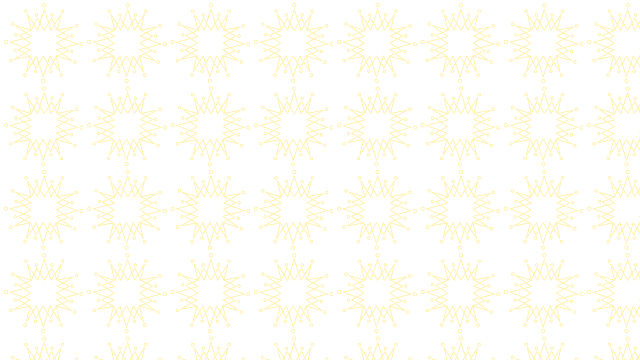
Reproduce this pattern procedurally as a WebGL 1 fragment shader.

```glsl
precision highp float;
// Rows of pale yellow sunbursts on white, drawn as thin outlines.
// Each square cell holds four outlined crowns turned about its centre;
// a crown is two overlapping zigzags with a small ring above every tip.

uniform vec2 u_resolution;

float segmentDistance(vec2 p, vec2 a, vec2 b) {
  vec2 ab = b - a;
  return length(p - a - ab * clamp(dot(p - a, ab) / dot(ab, ab), 0.0, 1.0));
}

float ringDistance(vec2 p, vec2 center, float radius) {
  return abs(length(p - center) - radius);
}

// x runs across the crown, y outward from the middle of the sunburst.
float crownDistance(vec2 p) {
  p.x = abs(p.x);

  // Tall zigzag with three tips
  vec2 base = vec2(15.6, 15.5);
  vec2 sideTip = vec2(20.2, 34.6);
  vec2 valley = vec2(8.0, 15.5);
  float d = segmentDistance(p, base, sideTip);
  d = min(d, segmentDistance(p, sideTip, valley));
  d = min(d, segmentDistance(p, valley, vec2(0.0, 40.6)));

  // Short zigzag with two tips
  vec2 shortTip = vec2(8.8, 30.0);
  d = min(d, segmentDistance(p, base, shortTip));
  d = min(d, segmentDistance(p, shortTip, vec2(0.0, 15.5)));

  // Rings
  d = min(d, ringDistance(p, vec2(0.0, 45.4), 2.0));
  d = min(d, ringDistance(p, vec2(21.8, 38.3), 1.6));
  return min(d, ringDistance(p, vec2(9.3, 33.8), 1.5));
}

float sunburstDistance(vec2 p) {
  float d = 100.0;
  for (int i = 0; i < 4; i++) {
    // The side crowns lean three degrees and slip the other way
    float side = mod(float(i), 2.0);
    float angle = radians(90.0 * float(i) + 3.0 * side);
    vec2 across = vec2(cos(angle), sin(angle));
    vec2 outward = vec2(across.y, -across.x);
    vec2 q = vec2(dot(p, across) - mix(0.65, -1.0, side), dot(p, outward));
    d = min(d, crownDistance(q));
  }
  return d;
}

// Share of a pixel covered by a stroke, also when thinner than the pixel.
float strokeCoverage(float d, float halfWidth, float pixel) {
  float halfPixel = 0.5 * pixel;
  return (clamp(d + halfWidth, -halfPixel, halfPixel)
        - clamp(d - halfWidth, -halfPixel, halfPixel)) / pixel;
}

void main() {
  // 7.68 cells across, 100 units each, counted from the top left
  float pixel = 768.0 / u_resolution.x;
  vec2 p = vec2(gl_FragCoord.x, u_resolution.y - gl_FragCoord.y) * pixel;
  vec2 cell = mod(p, 100.0) - vec2(52.5, 51.75);

  float ink = strokeCoverage(sunburstDistance(cell), 0.35, pixel);
  gl_FragColor = vec4(mix(vec3(1.0), vec3(1.0, 0.91, 0.48), ink), 1.0);
}
```
